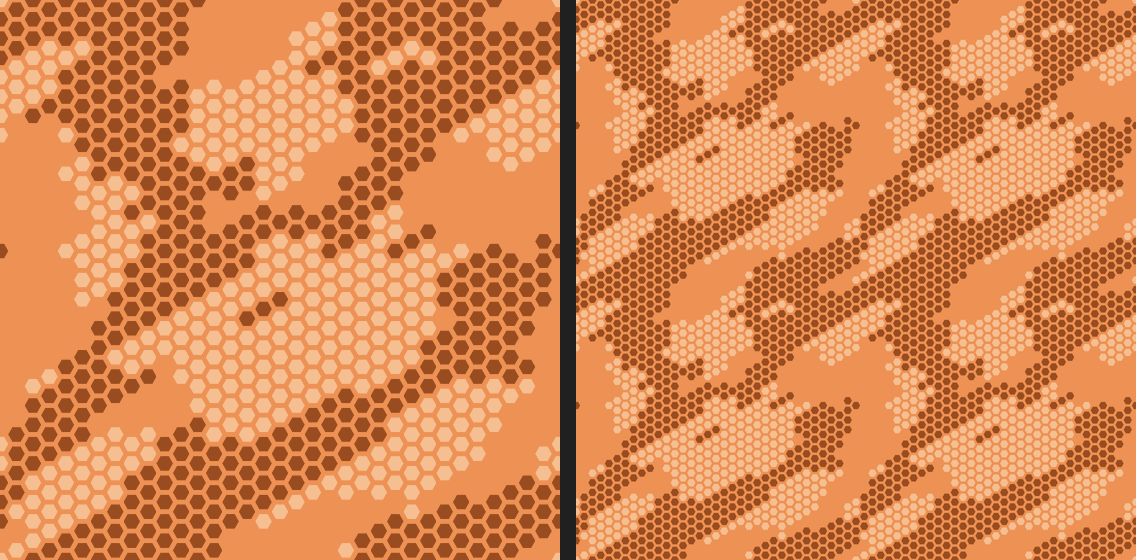
Left: one tile. Right: repeated 2 by 2.
Give the GLSL for this pattern, as a WebGL 2 fragment shader.

```glsl
#version 300 es
precision highp float;
// Seamless camouflage of small hexagons: dark and light diagonal streaks on orange.

uniform vec2 u_resolution;
out vec4 fragColor;

const vec3 ORANGE = vec3(0.93, 0.57, 0.33);
const vec3 BROWN  = vec3(0.60, 0.30, 0.12);
const vec3 PEACH  = vec3(0.96, 0.75, 0.57);

const vec2  GRID        = vec2(34.0, 29.0); // columns (even) and rows per tile
const float HEX_APOTHEM = 0.375;            // half height, in row heights
const float BROWN_LEVEL = 0.05;             // higher means fewer brown cells
const float PEACH_LEVEL = -0.07;            // higher means fewer peach cells
const float BROWN_SEED  = 3.7;
const float PEACH_SEED  = 41.3;
const int   OCTAVES     = 3;
const float GAIN        = 0.5;

// Integer matrix, so the slanted noise lattice repeats with the tile.
const mat2  STREAK         = mat2(2.0, -3.0, 1.0, 5.0);
const mat2  STREAK_ADJOINT = mat2(5.0, 3.0, -1.0, 2.0);
const float STREAK_DET     = 13.0;

const float SIN60 = 0.8660254;
const float TAU   = 6.2831853;

float hash(vec2 p) {
    return fract(sin(dot(p, vec2(127.1, 311.7))) * 43758.5453);
}

// Slope at a lattice corner; equivalent corners of the tile share one id.
float cornerValue(vec2 corner, vec2 offset, float scale, float seed) {
    vec2 id = floor(mod(STREAK_ADJOINT * corner + 0.5, scale * STREAK_DET));
    float angle = TAU * hash(id + seed);
    return dot(vec2(cos(angle), sin(angle)), offset);
}

// Gradient noise on the slanted lattice, periodic over the unit square.
float streakNoise(vec2 uv, float scale, float seed) {
    vec2 p = scale * (STREAK * uv);
    vec2 i = floor(p);
    vec2 f = p - i;
    vec2 w = f * f * f * (f * (f * 6.0 - 15.0) + 10.0);
    vec2 e = vec2(1.0, 0.0);
    float low  = mix(cornerValue(i, f, scale, seed),
                     cornerValue(i + e.xy, f - e.xy, scale, seed), w.x);
    float high = mix(cornerValue(i + e.yx, f - e.yx, scale, seed),
                     cornerValue(i + e.xx, f - e.xx, scale, seed), w.x);
    return mix(low, high, w.y);
}

float streaks(vec2 uv, float seed) {
    float sum = 0.0;
    float amplitude = 1.0;
    float scale = 1.0;
    for (int k = 0; k < OCTAVES; k++) {
        sum += amplitude * streakNoise(uv, scale, seed + float(k) * 7.3);
        amplitude *= GAIN;
        scale *= 2.0;
    }
    return sum;
}

// Distance to a flat-topped hexagon's sides.
float hexDistance(vec2 p, float apothem) {
    p = abs(p);
    return max(p.y, SIN60 * p.x + 0.5 * p.y) - apothem;
}

void main() {
    vec2 uv = gl_FragCoord.xy / u_resolution;

    // Staggered cells: odd columns sit half a row higher.
    vec2 g = uv * GRID;
    float column = floor(g.x + 0.5);
    float shift = 0.5 * mod(column, 2.0);
    vec2 center = vec2(column, floor(g.y - shift + 0.5) + shift);
    vec2 local = (g - center) * vec2(SIN60, 1.0);

    // One flat colour per cell, brown over peach over bare ground.
    vec2 cellUv = mod(center, GRID) / GRID;
    vec3 cellColor = ORANGE;
    if (streaks(cellUv, PEACH_SEED) > PEACH_LEVEL) cellColor = PEACH;
    if (streaks(cellUv, BROWN_SEED) > BROWN_LEVEL) cellColor = BROWN;

    // Smooth edge about one pixel wide.
    float halfPixel = 0.6 * GRID.y / u_resolution.y;
    float inside = 1.0 - smoothstep(-halfPixel, halfPixel, hexDistance(local, HEX_APOTHEM));
    fragColor = vec4(mix(ORANGE, cellColor, inside), 1.0);
}
```
